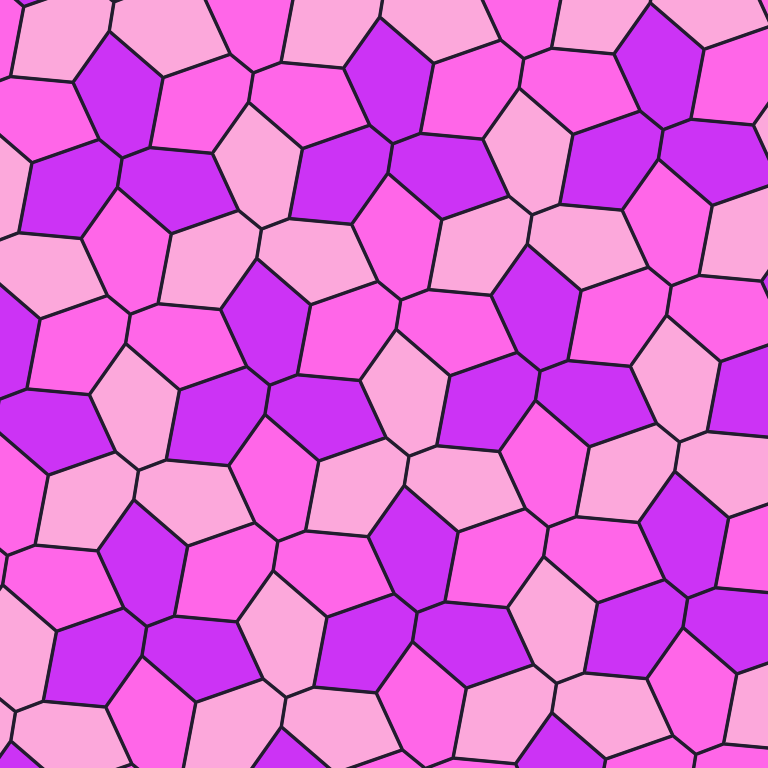
Give the GLSL for this pattern, as a WebGL 2 fragment shader.

```glsl
#version 300 es
precision highp float;
// Three-coloured pentagonal tiling with threefold symmetry and dark outlines.
// Each point of a triangular lattice carries a trefoil of three equal tiles;
// the tile that holds the pixel is found by its inner edge distance.

uniform vec2 u_resolution;
out vec4 fragColor;

const float SPACING = 0.2036;           // lattice step in canvas units
const float TILT = 3.0;                 // degrees
const vec2 ORIGIN = vec2(0.5219, 0.6093);
const float HALF_LINE = 0.00225;

const vec2 STEP_U = vec2(0.8660254, 0.5);
const vec2 STEP_V = vec2(0.0, 1.0);
const float CENTRE_GAP = 0.5773503;     // between neighbouring rotation centres
const float JOINT_RADIUS = 0.1893;      // short edge of the trefoil
const float JOINT_ANGLE = 17.8;

const vec3 INK = vec3(0.13, 0.11, 0.18);
const vec3 ROSE = vec3(1.0, 0.40, 0.91);
const vec3 VIOLET = vec3(0.80, 0.20, 0.96);
const vec3 BLUSH = vec3(0.99, 0.66, 0.86);

vec2 polar(float radius, float degrees_) {
    float a = radians(degrees_);
    return radius * vec2(cos(a), sin(a));
}

vec2 rotate(vec2 p, float degrees_) {
    vec2 d = polar(1.0, degrees_);
    return vec2(d.x * p.x - d.y * p.y, d.y * p.x + d.x * p.y);
}

// Distance to the line a-b, positive on its left
float leftOf(vec2 p, vec2 a, vec2 b) {
    vec2 e = normalize(b - a);
    vec2 q = p - a;
    return e.x * q.y - e.y * q.x;
}

// Inner distance of one convex tile, standing on the trefoil centre
float tileDistance(vec2 p) {
    vec2 corners[6] = vec2[6](
        vec2(0.0),
        polar(JOINT_RADIUS, JOINT_ANGLE),
        polar(CENTRE_GAP, 60.0),
        STEP_V + polar(JOINT_RADIUS, JOINT_ANGLE + 240.0),
        polar(CENTRE_GAP, 120.0),
        polar(JOINT_RADIUS, JOINT_ANGLE + 120.0));
    float d = 1e3;
    for (int i = 0; i < 6; i++) {
        d = min(d, leftOf(p, corners[i], corners[(i + 1) % 6]));
    }
    return d;
}

float trefoilDistance(vec2 p) {
    float d = -1e3;
    for (int k = 0; k < 3; k++) {
        d = max(d, tileDistance(rotate(p, 120.0 * float(k))));
    }
    return d;
}

// Neighbouring trefoils never share a colour
vec3 trefoilColour(vec2 cell) {
    float index = mod(cell.y - cell.x, 3.0);
    return index < 0.5 ? ROSE : index < 1.5 ? VIOLET : BLUSH;
}

void main() {
    vec2 uv = gl_FragCoord.xy / u_resolution.y;
    vec2 p = rotate(uv - ORIGIN, -TILT) / SPACING;

    // Nearest lattice cell in oblique coordinates
    float u = p.x / STEP_U.x;
    vec2 base = floor(vec2(u, p.y - STEP_U.y * u) + 0.5);

    float inner = -1e3;
    vec3 fill = ROSE;
    for (int j = -1; j <= 1; j++) {
        for (int i = -1; i <= 1; i++) {
            vec2 cell = base + vec2(i, j);
            float d = trefoilDistance(p - cell.x * STEP_U - cell.y * STEP_V);
            if (d > inner) {
                inner = d;
                fill = trefoilColour(cell);
            }
        }
    }

    // Outline, smoothed over about one pixel
    float soft = 0.6 / u_resolution.y;
    float cover = smoothstep(HALF_LINE - soft, HALF_LINE + soft, inner * SPACING);
    fragColor = vec4(mix(INK, fill, cover), 1.0);
}
```
